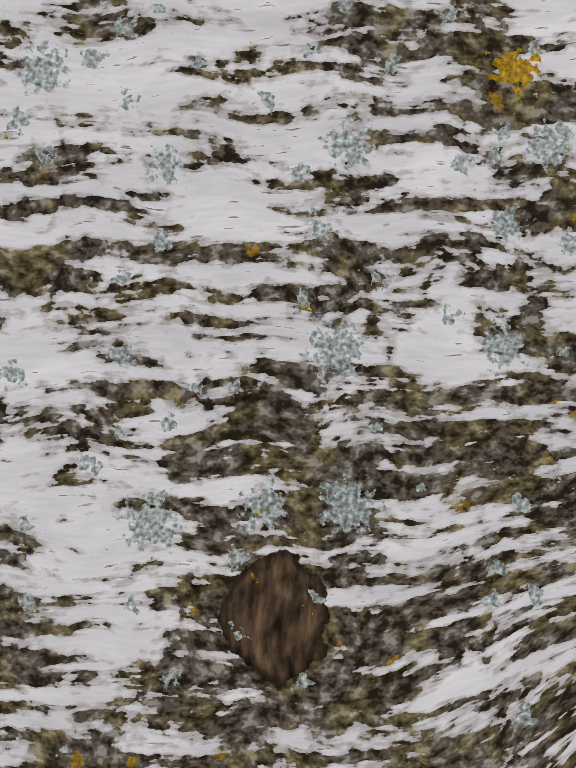
A WebGL 1 fragment shader for this texture:

```glsl
precision highp float;
// Weathered birch trunk: pale paper bark torn into level dark bands,
// with a knot and lichen. Stretched gradient noise, steered by soft
// regions, decides where rough bark shows; cell scatter places the lichen.
uniform vec2 u_resolution;

const vec3 PAPER = vec3(0.775, 0.765, 0.775);
const vec3 WORN_PAPER = vec3(0.61, 0.59, 0.585);
const vec3 CREVICE = vec3(0.14, 0.115, 0.09);
const vec3 BARK = vec3(0.32, 0.29, 0.255);
const vec3 DRY_BARK = vec3(0.52, 0.50, 0.48);
const vec3 MOSS = vec3(0.35, 0.31, 0.20);
const vec3 KNOT_WOOD = vec3(0.27, 0.215, 0.165);
const vec3 LICHEN = vec3(0.54, 0.57, 0.565);
const vec3 YELLOW_LICHEN = vec3(0.58, 0.44, 0.09);

vec2 hash2(vec2 p) {
  vec2 k = vec2(dot(p, vec2(127.1, 311.7)), dot(p, vec2(269.5, 183.3)));
  return fract(sin(k) * 43758.55);
}

float cornerSlope(vec2 cell, vec2 corner, vec2 f) {
  float angle = 6.2832 * hash2(cell + corner).x;
  return dot(vec2(cos(angle), sin(angle)), f - corner);
}

float gradientNoise(vec2 p) {
  vec2 i = floor(p), f = fract(p);
  vec2 u = f * f * f * (f * (f * 6.0 - 15.0) + 10.0);
  float low = mix(cornerSlope(i, vec2(0, 0), f), cornerSlope(i, vec2(1, 0), f), u.x);
  float high = mix(cornerSlope(i, vec2(0, 1), f), cornerSlope(i, vec2(1, 1), f), u.x);
  return 1.6 * mix(low, high, u.y);
}

float fbm(vec2 p) {
  float sum = 0.0, amp = 0.5;
  for (int i = 0; i < 4; i++) {
    sum += amp * gradientNoise(p);
    p = p * 2.03 + 17.3;
    amp *= 0.5;
  }
  return sum;
}

// Soft round region, 1 at its centre
float region(vec2 p, vec2 centre, vec2 radius) {
  vec2 d = (p - centre) / radius;
  return exp(-dot(d, d));
}

// Depth inside the nearest scattered disc, in cell units
float scatter(vec2 p, float density, float seed) {
  vec2 cell = floor(p);
  float depth = -1.0;
  for (int y = -1; y <= 1; y++) {
    for (int x = -1; x <= 1; x++) {
      vec2 c = cell + vec2(x, y);
      vec2 place = hash2(c + seed), kind = hash2(c + seed + 41.7);
      float radius = mix(0.14, 0.34, kind.y) - 2.0 * step(density, kind.x);
      depth = max(depth, radius - length(p - c - 0.2 - 0.6 * place));
    }
  }
  return depth;
}

// Where rough bark breaks through the paper (positive = bark)
float barkCover(vec2 p, vec2 q) {
  float bias = -0.17 + 0.27 * smoothstep(0.42, 0.1, p.y);
  bias += 0.46 * region(p, vec2(0.58, 0.43), vec2(0.22, 0.12));
  bias += 0.36 * region(p, vec2(0.62, 0.88), vec2(0.17, 0.08));
  bias += 0.38 * region(p, vec2(0.05, 0.69), vec2(0.12, 0.10));
  bias -= 0.18 * region(p, vec2(0.28, 0.87), vec2(0.20, 0.12));
  return bias + 0.65 * fbm(q * vec2(4.0, 10.0) + 3.1)
    + 0.95 * fbm(q * vec2(7.0, 33.0) + 8.4) + 0.42 * fbm(q * vec2(42.0, 65.0));
}

vec3 paperColor(vec2 q, float cover) {
  float sheet = fbm(q * vec2(6.0, 15.0) + 51.0);
  float scratch = fbm(q * vec2(22.0, 130.0) + 23.0);
  float wear = smoothstep(-0.27, 0.0, cover + 0.25 * scratch);
  vec3 color = mix(PAPER, WORN_PAPER, 0.85 * wear);
  color *= 1.0 + 0.10 * sheet + 0.07 * scratch;
  return mix(color, BARK, 0.6 * smoothstep(0.38, 0.55, scratch));
}

vec3 barkColor(vec2 q, float cover) {
  float grain = fbm(q * vec2(48.0, 66.0) + 31.0);
  float fine = gradientNoise(q * vec2(170.0, 200.0));
  float tone = 0.47 + 1.05 * grain + 0.17 * fine + 0.35 * fbm(q * 11.0);
  vec3 color = mix(CREVICE, BARK, smoothstep(0.08, 0.58, tone));
  color = mix(color, DRY_BARK, smoothstep(0.56, 0.95, tone));
  float moss = smoothstep(0.0, 0.25, fbm(q * 14.0 + 70.0) + 0.08 - 0.2 * cover);
  return mix(color, MOSS * (0.45 + 1.1 * tone), 0.6 * moss);
}

void main() {
  vec2 p = gl_FragCoord.xy / u_resolution.y;

  // Ripple the bands and sweep them upward at the lower right
  vec2 q = p + 0.010 * vec2(gradientNoise(p * 9.0), gradientNoise(p * 9.0 + 5.5));
  float sweep = max(p.x - 0.42, 0.0);
  q.y -= 1.1 * sweep * sweep * smoothstep(0.5, 0.1, p.y);

  float cover = barkCover(p, q);
  vec3 color = mix(paperColor(q, cover), barkColor(q, cover), smoothstep(-0.04, 0.05, cover));

  // Knot: upright wood grain inside a dark, ragged rim
  float knot = length((p - vec2(0.36, 0.195)) / vec2(0.068, 0.085));
  knot += 0.35 * fbm(p * 15.0) + 0.12 * fbm(p * 60.0);
  float woodGrain = fbm(q * vec2(75.0, 24.0) + 12.0);
  vec3 wood = KNOT_WOOD * (1.0 + 1.1 * woodGrain) * mix(1.0, 0.55, smoothstep(0.75, 0.98, knot));
  color = mix(color, wood, smoothstep(1.03, 0.97, knot));

  // Frilled grey lichen in two sizes, then sparse yellow specks
  float frill = fbm(p * 75.0 + 9.0);
  float large = scatter(p * 8.0, 0.20, 4.0) + 0.30 * frill;
  float small = scatter(p * 21.0, 0.15, 19.0) + 0.45 * frill;
  float lichen = smoothstep(0.0, 0.07, max(large, small));
  float curl = gradientNoise(p * 150.0) + 0.6 * gradientNoise(p * 260.0);
  color = mix(color, LICHEN * (1.0 + 0.38 * curl), 0.88 * lichen);

  float specks = scatter(p * 26.0, 0.07, 63.0) + 0.5 * frill;
  float cluster = region(p, vec2(0.67, 0.91), vec2(0.035, 0.03)) - 0.5 + 0.9 * frill;
  float yellow = 0.65 * smoothstep(0.02, 0.14, specks) * smoothstep(-0.05, 0.1, cover);
  yellow = max(yellow, 0.9 * smoothstep(0.0, 0.12, cluster));
  color = mix(color, YELLOW_LICHEN * (1.0 + 0.3 * curl), yellow);

  gl_FragColor = vec4(clamp(color, 0.0, 1.0), 1.0);
}
```
